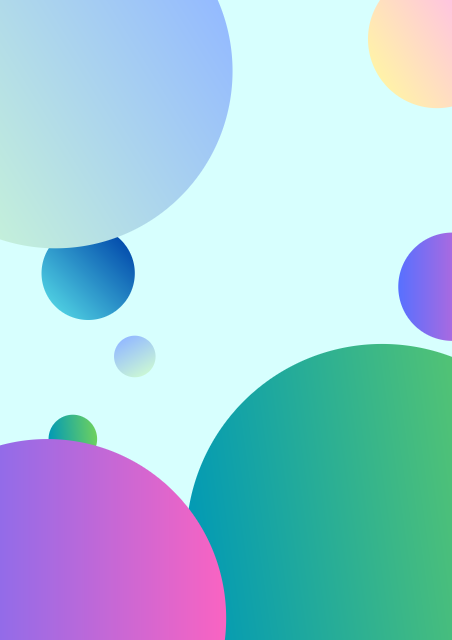
Write a Shadertoy shader that draws this background.

```glsl
// Overlapping gradient discs on a pale mint background.

// Paints a disc (xy centre, z radius) with a linear gradient running at an angle in degrees.
vec3 paintDisc(vec3 base, vec2 p, vec3 disc, float angle, vec3 startColor, vec3 endColor) {
    vec2 offset = p - disc.xy;
    float a = radians(angle);
    float t = 0.5 + 0.5 * dot(offset, vec2(cos(a), sin(a))) / disc.z;
    float edge = (length(offset) - disc.z) * iResolution.y;
    vec3 fill = mix(startColor, endColor, clamp(t, 0.0, 1.0));
    return mix(base, fill, clamp(0.5 - edge, 0.0, 1.0));
}

void mainImage(out vec4 fragColor, in vec2 fragCoord) {
    // Units of canvas height, anchored horizontally to the canvas width
    vec2 p = fragCoord / iResolution.xy * vec2(0.7075, 1.0);

    vec3 mint = vec3(0.79, 0.965, 0.84);
    vec3 sky = vec3(0.58, 0.73, 1.0);
    vec3 teal = vec3(0.0, 0.6, 0.715);
    vec3 leaf = vec3(0.43, 0.82, 0.37);
    vec3 indigo = vec3(0.34, 0.44, 1.0);
    vec3 pink = vec3(0.98, 0.39, 0.76);

    vec3 color = vec3(0.843, 1.0, 0.996);

    // Upper discs
    color = paintDisc(color, p, vec3(0.138, 0.573, 0.073), 45.0,
                      vec3(0.3, 0.8, 0.88), vec3(0.02, 0.31, 0.68));
    color = paintDisc(color, p, vec3(0.087, 0.889, 0.277), 32.0, mint, sky);
    color = paintDisc(color, p, vec3(0.684, 0.939, 0.108), 32.0,
                      vec3(1.0, 0.95, 0.66), vec3(1.0, 0.71, 0.95));

    // Middle discs
    color = paintDisc(color, p, vec3(0.708, 0.552, 0.0846), 0.0, indigo, pink);
    color = paintDisc(color, p, vec3(0.211, 0.443, 0.0325), -60.0, sky, mint);

    // Lower discs
    color = paintDisc(color, p, vec3(0.114, 0.314, 0.038), 5.0, teal, leaf);
    color = paintDisc(color, p, vec3(0.598, 0.156, 0.3066), 8.0, teal, leaf);
    color = paintDisc(color, p, vec3(0.074, 0.034, 0.280), 0.0, indigo, pink);

    fragColor = vec4(color, 1.0);
}
```
